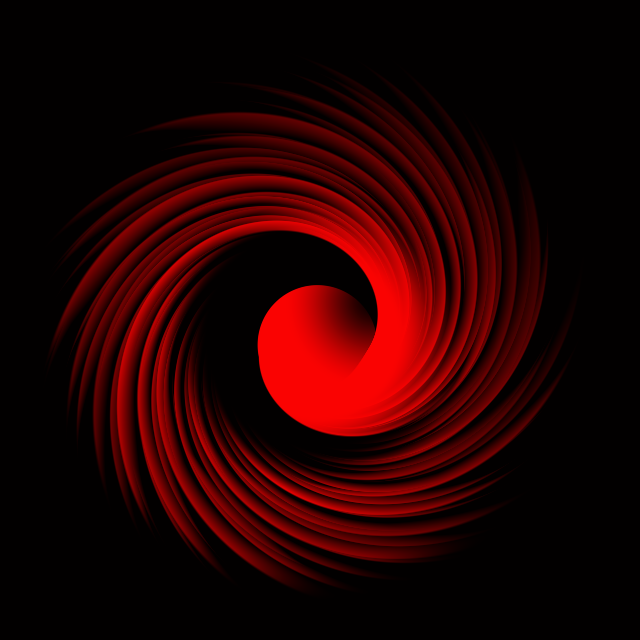
Reproduce this background procedurally as a three.js fragment shader.

```glsl
varying vec2 vUv;

float hash(float n) {
  return fract(sin(n * 127.1) * 43758.5453);
}

// Spiral coordinate: constant along an arm, growing outward
float spiral(float r, float angle, float pitch) {
  return log(r / 0.0885) / pitch - angle;
}

// Tapered arms with a crisp outer edge and a soft inner side
float arms(float r, float angle, float pitch, float count, float seed) {
  float k = spiral(r, angle, pitch) * count / 6.2831853;
  float id = floor(mod(floor(k) + 0.5, count)) + seed;
  float across = fract(-k);
  float start = 0.06 + 0.17 * hash(id);
  float finish = 0.37 + 0.1 * hash(id + 41.0);
  float taper = smoothstep(start, start + 0.1, r)
              * (1.0 - smoothstep(finish - 0.12, finish, r));
  float width = taper * (0.65 + 0.35 * hash(id + 73.0));
  float profile = smoothstep(0.0, 0.13, across)
                * pow(max(1.0 - across / (width + 0.001), 0.0), 0.9);
  return profile * (0.65 + 0.5 * hash(id + 17.0));
}

void main() {
  vec2 p = vUv - vec2(0.495, 0.475);
  float r = max(length(p), 0.001);
  float angle = atan(p.y, p.x);
  float q = spiral(r, angle, 0.35);

  // Main sweep, blending into the ball below and sharp above
  float softness = mix(0.07, 1.0, 1.0 - smoothstep(-1.4, -0.2, angle));
  float sweep = smoothstep(0.0, softness, q)
              * (1.0 - smoothstep(3.0, 3.07, q));

  // Layered streaks, brighter toward the lower left
  float streaks = max(arms(r, angle, 0.35, 20.0, 3.0),
                      0.75 * arms(r, angle, 0.39, 33.0, 90.0));
  float level = 1.1 - 2.6 * (r - 0.14) - 0.2 * dot(p / r, vec2(0.6, 0.8));
  float rim = 1.0 - smoothstep(0.38, 0.445, length(vUv - vec2(0.487, 0.506)));
  streaks *= clamp(level, 0.12, 1.1) * rim;

  // Streaks melt into solid light near the core
  float heat = 1.0 - smoothstep(0.125, 0.235, r);
  float ring = smoothstep(0.17, 0.25, r);
  float glow = max(mix(streaks, 1.0, heat) * sweep, streaks * ring);

  // Ball, shaded toward its upper right
  vec2 b = vUv - vec2(0.496, 0.461);
  float ball = 1.0 - smoothstep(0.0925, 0.0945, length(b));
  float shade = smoothstep(-0.01, 0.14, length(b - vec2(0.087, 0.068)));
  glow = max(glow, ball * shade);

  vec3 black = vec3(0.008, 0.0, 0.0);
  vec3 red = vec3(0.98, 0.01, 0.008);
  gl_FragColor = vec4(mix(black, red, clamp(glow, 0.0, 1.0)), 1.0);
}
```
